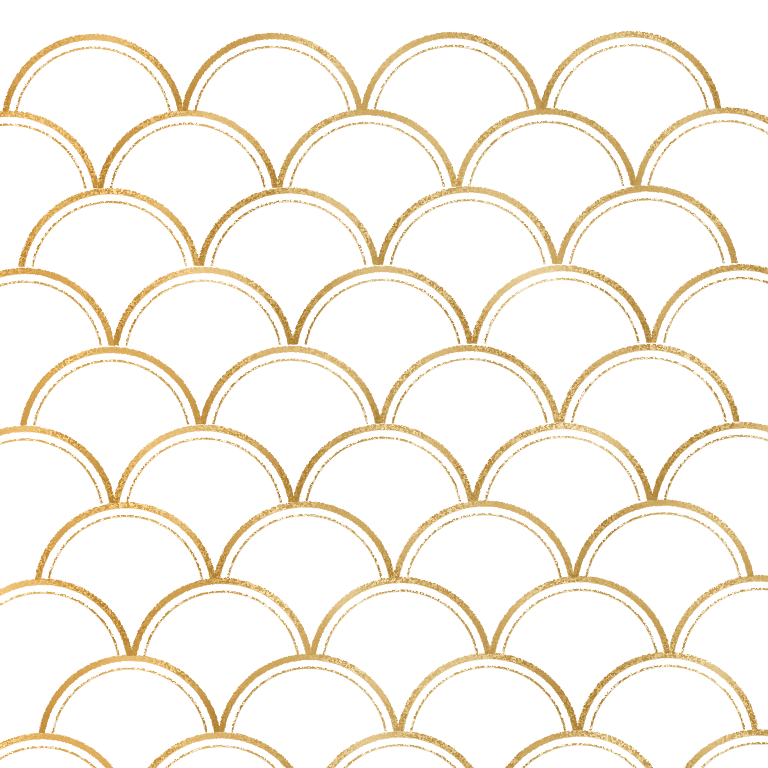
This pattern is drawn by a WebGL 2 fragment shader. Its source:

```glsl
#version 300 es
precision highp float;

uniform vec2 u_resolution;
out vec4 fragColor;

// Layout, in canvas units
const int ROWS = 10;
const vec2 PITCH = vec2(0.2334, 0.1013);
const vec2 FIRST_APEX = vec2(0.1263, 0.0430);
const float ROW_DRIFT = 0.0056;
const float ROW_SWAY = 0.0065;
const float ROW_SAG = 0.0026;
const float TILT = 0.005;

// Arch shape
const float OUTER_RADIUS = 0.1157;
const float OUTER_WIDTH = 0.0080;
const float INNER_RADIUS = 0.1016;
const float INNER_WIDTH = 0.0027;
const float FOOT_HEIGHT = 0.0180;

// Foil finish
const float GRAIN_SIZE = 0.0021;
const float EDGE_ROUGHNESS = 0.0011;
const float INNER_WEAR = 0.55;
const vec3 PAPER = vec3(1.0);
const vec3 DARK_GOLD = vec3(0.67, 0.50, 0.21);
const vec3 MID_GOLD = vec3(0.82, 0.68, 0.41);
const vec3 PALE_GOLD = vec3(0.96, 0.89, 0.72);
const vec3 WARM_TINT = vec3(1.05, 0.98, 0.84);

float hash(vec2 p) {
    vec3 q = fract(vec3(p.xyx) * 0.1031);
    q += dot(q, q.yzx + 33.33);
    return fract((q.x + q.y) * q.z);
}

// Random value of the nearest cell point
float cellGrain(vec2 p) {
    vec2 cell = floor(p);
    float nearest = 9.0;
    float value = 0.0;
    for (int j = -1; j <= 1; j++) {
        for (int i = -1; i <= 1; i++) {
            vec2 id = cell + vec2(i, j);
            vec2 offset = id + vec2(hash(id), hash(id + 57.0)) - p;
            float d = dot(offset, offset);
            if (d < nearest) {
                nearest = d;
                value = hash(id + 113.0);
            }
        }
    }
    return value;
}

float layeredSines(vec2 p) {
    return 0.5 * sin(p.x * 13.0 + 2.0 * sin(p.y * 9.0))
         + 0.3 * sin(p.y * 29.0 - p.x * 17.0 + 1.3)
         + 0.2 * sin(p.x * 53.0 + p.y * 41.0);
}

float stroke(float dist, float width, float aa) {
    return smoothstep(-aa, aa, 0.5 * width - abs(dist));
}

vec3 foil(float tone) {
    vec3 lower = mix(DARK_GOLD, MID_GOLD, clamp(tone * 2.0, 0.0, 1.0));
    return mix(lower, PALE_GOLD, clamp(tone * 2.0 - 1.0, 0.0, 1.0));
}

void main() {
    vec2 uv = gl_FragCoord.xy / u_resolution;
    float aa = 0.7 / min(u_resolution.x, u_resolution.y);
    vec2 p = vec2(uv.x, 1.0 - uv.y + TILT * (uv.x - 0.5));

    float grain = cellGrain(uv / GRAIN_SIZE);
    float rough = (grain - 0.5) * EDGE_ROUGHNESS;
    float sheen = layeredSines(uv);
    float coverage = 0.0;
    float archTone = 0.5;

    for (int r = 0; r < ROWS; r++) {
        // Odd rows are offset by half a pitch and hold one more arch
        float row = float(r);
        float odd = mod(row, 2.0);
        float startX = FIRST_APEX.x + ROW_DRIFT * row - 0.5 * PITCH.x * odd
                     + ROW_SWAY * sin(1.5 * row - 2.2);
        float apexY = FIRST_APEX.y + PITCH.y * row + ROW_SAG * sin(0.9 * (row - 3.2));
        float column = clamp(floor((p.x - startX) / PITCH.x + 0.5), 0.0, 3.0 + odd);

        // Position relative to the arch centre, y up
        vec2 q = vec2(p.x - startX - column * PITCH.x,
                      apexY + OUTER_RADIUS + 0.5 * OUTER_WIDTH - p.y);
        float radius = length(q) + rough;
        float outer = stroke(radius - OUTER_RADIUS, OUTER_WIDTH, aa);
        float inner = stroke(radius - INNER_RADIUS, INNER_WIDTH, aa);
        inner *= 1.0 - INNER_WEAR * smoothstep(0.45, 0.85, grain);
        float foot = smoothstep(-aa, aa, q.y - FOOT_HEIGHT + rough);
        float line = max(outer, inner) * foot;

        // Bright crowns, dark feet, and a different gleam on each arch
        if (line > coverage) {
            float gleam = sin(q.x * 24.0 + 6.283 * hash(vec2(column, row)));
            coverage = line;
            archTone = 0.24 + 0.34 * smoothstep(0.02, 0.115, q.y) + 0.13 * gleam;
        }
    }

    // Glitter grows and fades between polished stretches
    float glitter = 0.45 + 0.35 * sin(uv.x * 31.0 + 3.0 * sin(uv.y * 23.0));
    float tone = archTone + 0.14 * sheen + glitter * (grain - 0.5);
    vec3 gold = foil(tone) * mix(WARM_TINT, vec3(1.0), smoothstep(0.05, 0.5, uv.x));
    fragColor = vec4(mix(PAPER, min(gold, 1.0), coverage), 1.0);
}
```
